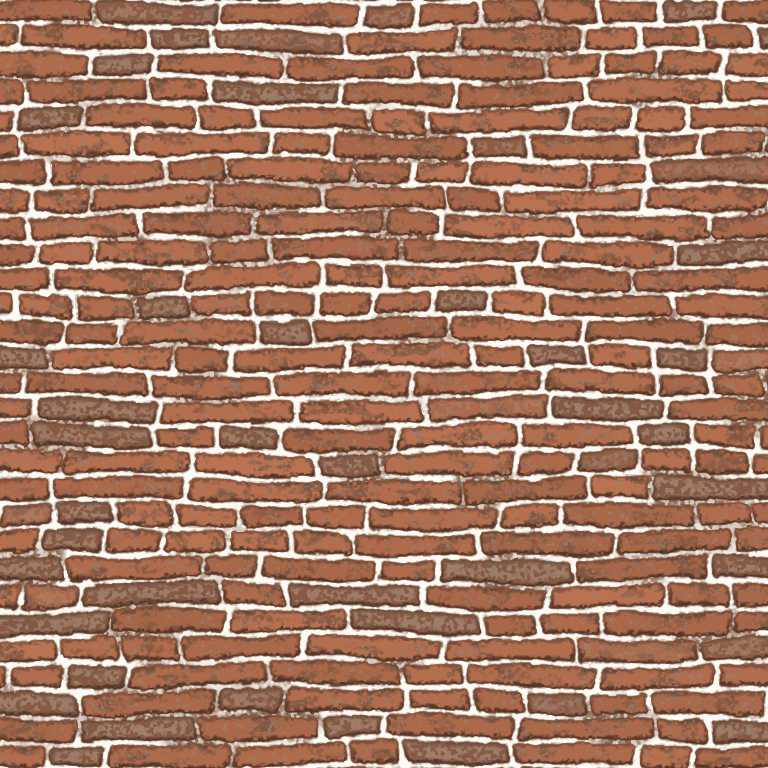
This texture is drawn by a Shadertoy shader. Its source:

```glsl
// Weathered brick wall: 29 wavy courses of randomly mixed short and long bricks.
// Each brick is a rounded-box distance field, giving pale mortar outside and
// dark, shadowed rims inside; smooth cellular noise adds grain, chips and wear.

const float COURSES = 29.0;
const float JOINT = 0.0036;    // half width of the mortar, in canvas heights
const float CORNER = 0.005;

const vec3 CLAY = vec3(0.70, 0.43, 0.305);
const vec3 BROWN = vec3(0.48, 0.33, 0.25);
const vec3 SHADOW = vec3(0.32, 0.195, 0.14);
const vec3 DUST = vec3(0.61, 0.50, 0.43);
const vec3 LIME = vec3(0.82, 0.76, 0.71);
const vec3 WHITE = vec3(0.99, 0.98, 0.96);

float hash(vec2 p) {
    vec3 q = fract(p.xyx * vec3(0.1031, 0.1030, 0.0973));
    q += dot(q, q.yzx + 33.33);
    return fract((q.x + q.y) * q.z);
}

// Smooth cellular noise: random tones blended around jittered cell centres
float cells(vec2 p) {
    vec2 base = floor(p);
    float tone = 0.0, total = 0.0;
    for (int j = -1; j <= 1; j++) {
        for (int i = -1; i <= 1; i++) {
            vec2 id = base + vec2(i, j);
            vec2 centre = id + vec2(hash(id + 17.3), hash(id + 71.9));
            vec2 away = p - centre;
            float weight = exp(-8.0 * dot(away, away));
            tone += weight * hash(id + 5.1);
            total += weight;
        }
    }
    return tone / total;
}

// Layered sines that make the courses sag and drift
vec2 sag(vec2 p) {
    float lift = 0.0035 * sin(8.0 * p.x + 11.0 * p.y)
               + 0.0022 * sin(21.0 * p.x - 37.0 * p.y + 1.7)
               + 0.0012 * sin(53.0 * p.x + 90.0 * p.y);
    float slide = 0.003 * sin(70.0 * p.y + 9.0 * p.x);
    return p + vec2(slide, lift);
}

// Walks along a course; returns left edge, width and index of the brick at x
vec3 brickAt(float x, float course) {
    float left = -0.03 - 0.17 * hash(vec2(course, 3.7));
    float width = 0.1;
    for (int i = 0; i < 40; i++) {
        vec2 key = vec2(float(i) + 11.0, course * 1.7 + 40.0);
        width = hash(key) < 0.46 ? 0.078 : 0.165;
        width *= mix(0.88, 1.12, hash(key + 9.4));
        if (x < left + width) return vec3(left, width, float(i));
        left += width;
    }
    return vec3(left, width, 40.0);
}

float roundedBox(vec2 p, vec2 halfSize, float radius) {
    vec2 q = abs(p) - halfSize + radius;
    return length(max(q, 0.0)) + min(max(q.x, q.y), 0.0) - radius;
}

// Clay face with fine grain, sooty blotches and a dark rim, deepest below
vec3 brickFace(float edge, float below, float grain, float blotch, float id) {
    float aged = smoothstep(0.80, 0.92, id);
    vec3 color = CLAY * mix(0.93, 1.05, fract(id * 7.0));
    color = mix(color, BROWN, 0.85 * smoothstep(0.52, 0.85, blotch * 0.6 + grain * 0.4));
    color = mix(color, mix(BROWN, DUST, smoothstep(0.3, 0.65, grain)), 0.8 * aged);
    color = mix(color, DUST, 0.7 * smoothstep(0.74, 0.92, grain));
    float rim = smoothstep(-0.0065, -0.0008, edge + (grain - 0.5) * 0.004);
    return mix(color, SHADOW, rim * mix(0.5, 0.95, below));
}

// Mortar brightens toward its middle; worn stretches fade into dust
vec3 mortar(float depth, float grain, float wear) {
    vec3 color = mix(DUST, LIME, smoothstep(0.0, 0.35, depth));
    color = mix(color, WHITE, smoothstep(0.25, 0.75, depth + (grain - 0.5) * 0.4));
    vec3 worn = mix(BROWN, LIME, smoothstep(0.15, 0.85, grain));
    return mix(color, worn, wear);
}

void mainImage(out vec4 fragColor, in vec2 fragCoord) {
    vec2 uv = fragCoord / iResolution.y;
    float pixel = 1.0 / iResolution.y;

    // Noise layers, from fine to broad
    float grain = cells(uv * 230.0);
    float chip = cells(uv * 75.0 + 31.0);
    float blotch = cells(uv * vec2(45.0, 80.0) + 63.0);
    float wear = smoothstep(0.58, 0.86, cells(uv * vec2(11.0, 18.0) + 90.0));

    // Brick layout
    vec2 p = sag(uv);
    float course = floor(p.y * COURSES);
    vec3 brick = brickAt(p.x, course);
    float id = hash(vec2(brick.z + 2.0, course + 60.0));
    vec2 size = vec2(brick.y, 1.0 / COURSES);
    vec2 local = p - vec2(brick.x, course / COURSES) - 0.5 * size;
    float edge = roundedBox(local, 0.5 * size - JOINT, CORNER);
    edge += (chip - 0.5) * 0.0035 + (grain - 0.5) * 0.0012 - 0.0012 * wear;

    // Shading
    float below = smoothstep(0.3, -0.4, local.y / size.y);
    vec3 face = brickFace(edge, below, grain, blotch, id);
    vec3 joint = mortar(edge / JOINT, grain, 0.85 * wear);
    float soft = max(pixel, 0.0009);
    fragColor = vec4(mix(face, joint, smoothstep(-soft, soft, edge)), 1.0);
}
```
